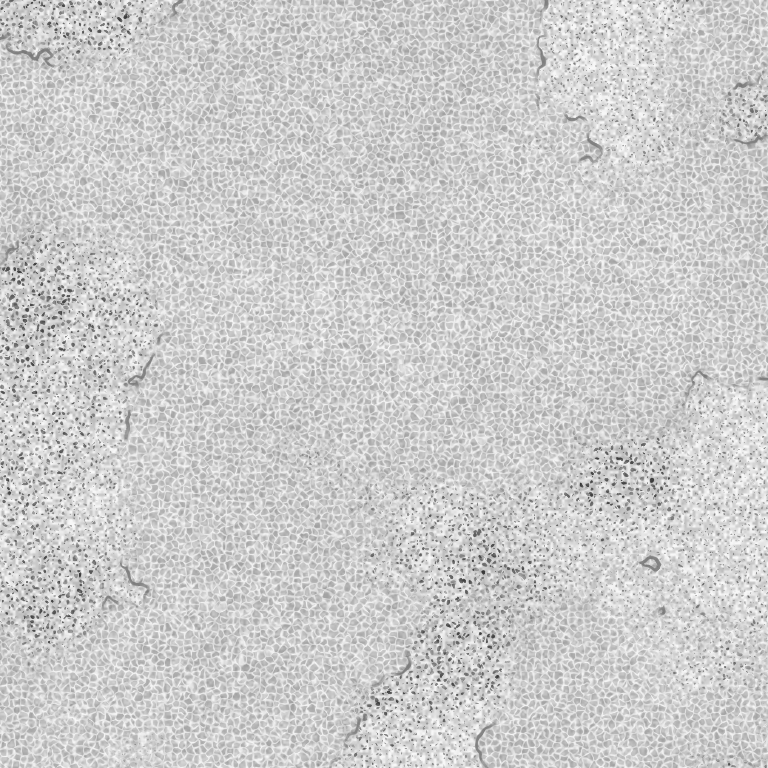
Give the GLSL for this texture, as a WebGL 1 fragment shader.

```glsl
precision highp float;
// Pale weathered plaster: fine grey pebbles with light joints, worn areas
// of small dark pits, and broken dark cracks along the worn borders.
// Two cellular layers are blended by fractal noise; cracks are its contours.

uniform vec2 u_resolution;

#define PEBBLES 112.0      // pebbles across the canvas
#define PITS 150.0         // pit cells across the canvas
#define PATCHES 4.2        // scale of the worn areas
#define WEAR_LEVEL 0.50    // noise level where wear begins
#define CRACK_WIDTH 0.0016 // half width in canvas units
#define GRAIN 0.24         // strength of the fine grain
#define JOINT_TONE 0.885
#define PEBBLE_TONE 0.735
#define WORN_TONE 0.865
#define PIT_TONE 0.30
#define CRACK_TONE 0.46

vec2 hash2(vec2 p) {
  vec3 q = fract(p.xyx * vec3(0.1031, 0.1030, 0.0973));
  q += dot(q, q.yzx + 33.33);
  return fract((q.xx + q.yz) * q.zy);
}

float noise(vec2 p) {
  vec2 i = floor(p), f = fract(p);
  f = f * f * (3.0 - 2.0 * f);
  float low = mix(hash2(i).x, hash2(i + vec2(1.0, 0.0)).x, f.x);
  float high = mix(hash2(i + vec2(0.0, 1.0)).x, hash2(i + 1.0).x, f.x);
  return mix(low, high, f.y);
}

float fbm(vec2 p) {
  float sum = 0.0, amp = 0.5;
  for (int i = 0; i < 6; i++) {
    sum += amp * noise(p);
    p = mat2(1.6, 1.2, -1.2, 1.6) * p + 17.3;
    amp *= 0.52;
  }
  return sum;
}

// Nearest distance, second nearest distance, and two random values of the cell
vec4 cells(vec2 p) {
  vec2 base = floor(p), id = base;
  float near = 8.0, second = 8.0;
  for (int y = -1; y <= 1; y++) {
    for (int x = -1; x <= 1; x++) {
      vec2 cell = base + vec2(float(x), float(y));
      float d = length(cell + 0.1 + 0.8 * hash2(cell) - p);
      if (d < near) {
        second = near;
        near = d;
        id = cell;
      } else {
        second = min(second, d);
      }
    }
  }
  return vec4(near, second, hash2(id + 71.7));
}

float wearField(vec2 p) {
  return fbm(p * PATCHES + 5.7) - WEAR_LEVEL;
}

void main() {
  float pixel = 1.0 / min(u_resolution.x, u_resolution.y);
  vec2 p = gl_FragCoord.xy * pixel;
  vec2 warp = vec2(noise(p * 170.0), noise(p * 170.0 + 41.0)) - 0.5;

  // Worn areas and how densely they are pitted
  float wear = wearField(p);
  float worn = smoothstep(-0.07, 0.09, wear);
  float density = smoothstep(0.34, 0.68, fbm(p * 5.0 + 31.0));

  // Smooth skin: grey pebbles between light joints
  vec4 pebble = cells(p * PEBBLES + warp * 0.5);
  float body = smoothstep(0.04, 0.42, pebble.y - pebble.x);
  float skin = mix(JOINT_TONE, PEBBLE_TONE + 0.07 * (pebble.z - 0.5), body);

  // Worn skin: pale ground with dark pits of varied size
  vec4 pit = cells(p * PITS + warp * 0.6);
  float radius = mix(0.06, 0.42, pit.z * mix(0.45, 1.0, density));
  float soft = 0.6 * PITS * pixel;
  float hole = 1.0 - smoothstep(radius - soft, radius + soft, pit.x);
  float pitTone = mix(0.68, PIT_TONE, pit.w * mix(0.5, 1.0, density));
  float ground = WORN_TONE - 0.03 * density;
  float tone = mix(skin, mix(ground, pitTone, hole), worn);

  // Fine grain, stronger where worn
  float grain = noise(p * 270.0 + 9.0) - 0.5;
  tone += GRAIN * mix(0.65, 1.1, worn) * grain;
  tone += 0.05 * (fbm(p * 7.0 + 60.0) - 0.5);

  // Broken cracks on the border of the worn areas, shaded on one side
  vec2 e = vec2(0.002, 0.0);
  vec2 slope = vec2(wearField(p + e.xy), wearField(p + e.yx)) - wear;
  float side = wear / max(length(slope) / e.x, 0.6);
  float gate = smoothstep(0.54, 0.70, noise(p * 8.0 + 3.0));
  gate *= smoothstep(0.25, 0.60, noise(p * 55.0));
  float width = CRACK_WIDTH * (0.5 + noise(p * 90.0 + 7.0));
  float crack = 1.0 - smoothstep(width - 0.5 * pixel, width + pixel, abs(side));
  float shade = exp(-abs(side) * 170.0) * (1.0 - smoothstep(-0.001, 0.001, side));
  tone -= 0.08 * gate * shade;
  tone = mix(tone, CRACK_TONE, 0.85 * gate * crack);

  gl_FragColor = vec4(vec3(clamp(tone, 0.0, 0.97)), 1.0);
}
```
